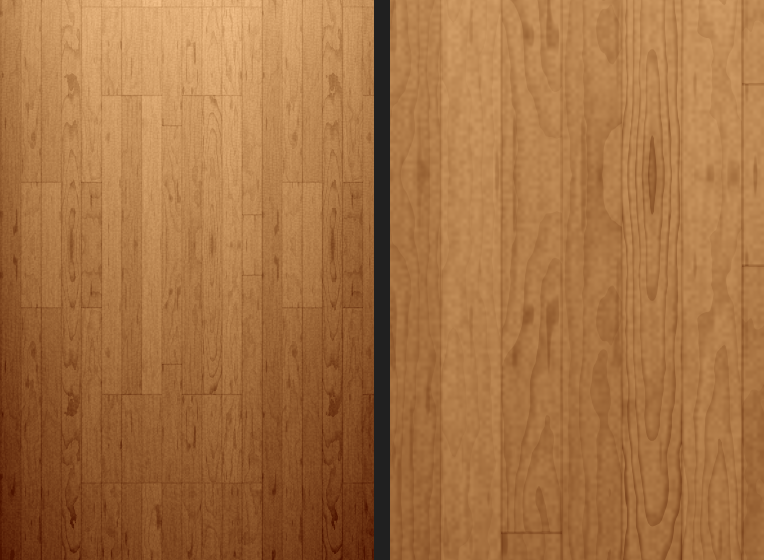
Left: the whole. Right: its middle third, enlarged.
This texture is drawn by a WebGL 2 fragment shader. Its source:

```glsl
#version 300 es
precision highp float;
// Varnished wood floor: narrow upright planks that repeat every thirteen columns
// and mirror about one height. Growth rings are contours of a warped, stretched
// distance field; fibres, flecks, seams and a soft light from above finish it.
uniform vec2 u_resolution;
out vec4 fragColor;

// Per column: joint distance from the mirror line, tone shift, ring strength.
const vec3 PLANKS[13] = vec3[13](
    vec3(9.0, -0.07, 0.3), vec3(0.112, 0.04, 0.45), vec3(0.112, 0.05, 0.12),
    vec3(9.0, -0.01, 0.9), vec3(0.112, -0.04, 0.6), vec3(0.267, 0.02, 0.06),
    vec3(0.267, -0.06, 0.35), vec3(0.267, 0.05, 0.35), vec3(0.213, -0.02, 0.5),
    vec3(0.267, -0.05, 0.5), vec3(0.267, 0.0, 1.0), vec3(0.267, 0.05, 0.4),
    vec3(0.054, 0.03, 0.2));

float hash(vec2 p) {
    return fract(sin(dot(p, vec2(127.1, 311.7))) * 43758.5);
}

float noise(vec2 p) {
    vec2 i = floor(p), f = fract(p);
    f = f * f * (3.0 - 2.0 * f);
    return mix(mix(hash(i), hash(i + vec2(1, 0)), f.x),
               mix(hash(i + vec2(0, 1)), hash(i + vec2(1, 1)), f.x), f.y);
}

// Soft-edged line of the given half width around zero distance.
float stroke(float d, float halfWidth, float pixel) {
    return 1.0 - smoothstep(halfWidth - pixel * 0.5, halfWidth + pixel, abs(d));
}

void main() {
    vec2 uv = gl_FragCoord.xy / u_resolution;
    vec2 pixel = 1.0 / u_resolution;

    // Plank column, position across it, and distance from the mirror line
    float x = max(uv.x * 18.62 - 0.055, 0.0);
    int column = int(floor(x)) % 13;
    float across = fract(x) - 0.5;
    float along = abs(uv.y - 0.5625);
    vec3 plank = PLANKS[column];
    float lastJoint = column > 3 ? 0.425 : 9.0;
    float board = step(plank.x, along) + step(lastJoint, along);
    vec2 seed = vec2(float(column), board);
    float random = hash(seed + 3.7);

    // Wood coordinates, one unit being a plank width
    vec2 wood = vec2(across, along * 27.9);
    vec2 offset = vec2(float(column) * 17.0, board * 41.0);
    bool knotted = plank.z > 0.8 && board < 0.5;
    float strength = board < 0.5 ? plank.z : 0.15 + 0.45 * random;
    float tone = board < 0.5 ? plank.y : (random - 0.5) * 0.1;

    // Ring field: closed ovals round a knot, long arches elsewhere
    vec2 center = knotted ? vec2(0.0) : vec2(random - 0.5, 3.0 + 12.0 * hash(seed + 9.1));
    vec2 stretched = (wood - center) * vec2(1.0, 0.09);
    float rings = length(stretched) * (knotted ? 6.0 : 5.0);
    rings += 1.9 * noise(wood * vec2(2.0, 0.55) + offset);
    rings += 0.55 * noise(wood * vec2(4.0, 1.7) + offset + 5.0);
    rings += 0.18 * noise(wood * vec2(9.0, 5.0) + offset);
    float phase = fract(rings);
    float blur = clamp(fwidth(rings), 0.02, 0.5);
    float ringLine = smoothstep(0.5, 0.94, phase)
                   * (1.0 - smoothstep(1.0 - blur, 1.0, phase));
    float patchy = 0.35 + 0.9 * noise(wood * vec2(1.5, 0.35) + offset + 8.0);

    // Fibres, short dark flecks and fine speckle
    float fibre = noise(wood * vec2(14.0, 0.9) + offset) - 0.5;
    float fleck = smoothstep(0.81, 0.95, noise(wood * vec2(7.0, 1.3) + offset + 20.0));
    float speckle = noise(uv * vec2(290.0, 400.0)) - 0.5;

    // Light falls from the top middle, dimming to the sides and the floor
    float side = uv.x * 2.0 - 1.0;
    float light = 0.22 + 0.79 * uv.y - 0.27 * side * side;
    light += tone + 0.07 * fibre + 0.11 * speckle;
    light -= 0.25 * ringLine * strength * patchy;
    light -= fleck * (0.1 + 0.12 * hash(seed + 1.3));
    if (knotted) {
        light -= 0.2 * exp(-dot(wood * vec2(7.0, 1.6), wood * vec2(7.0, 1.6)));
    }

    // Seams between planks and butt joints between boards
    float seam = stroke(0.5 - abs(across), 0.018, pixel.x * 18.62);
    float joint = max(stroke(along - plank.x, 0.0006, pixel.y),
                      0.7 * stroke(along - lastJoint, 0.0006, pixel.y));
    light -= seam * (0.07 + 0.1 * hash(vec2(floor(x + 0.5), 2.0)));
    light -= 0.17 * joint;

    // Brown to honey ramp, slightly warmer in the middle
    light = clamp(light, -0.2, 1.1);
    vec3 color = mix(vec3(0.40, 0.18, 0.06), vec3(0.90, 0.70, 0.485), light);
    color.b -= 0.1 * light * (1.0 - light);
    fragColor = vec4(clamp(color, 0.0, 1.0), 1.0);
}
```
